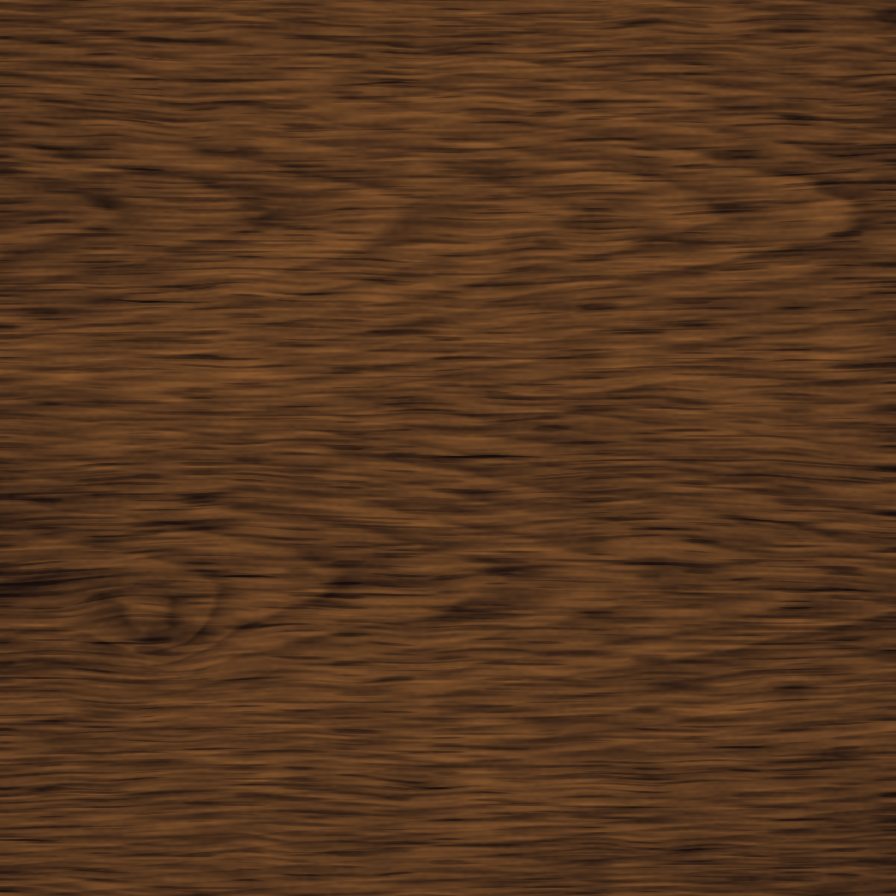
This texture is drawn by a WebGL 2 fragment shader. Its source:

```glsl
#version 300 es
precision highp float;
// Dark brown wood board: fine horizontal grain, pointed growth arches, a knot and hairline cracks.

uniform vec2 u_resolution;
out vec4 fragColor;

const vec3 DARK_BROWN = vec3(0.22, 0.138, 0.085);
const vec3 LIGHT_BROWN = vec3(0.44, 0.281, 0.15);
const vec2 KNOT_CENTER = vec2(0.17, 0.295);
const float RING_SPACING = 0.17;
const float UPPER_AXIS = 0.76;
const float LOWER_AXIS = 0.35;
const int CRACK_COUNT = 9;

float hash(vec2 p) {
    vec3 q = fract(p.xyx * 0.1031);
    q += dot(q, q.yzx + 33.33);
    return fract((q.x + q.y) * q.z);
}

// Value noise in 0..1
float noise(vec2 p) {
    vec2 cell = floor(p);
    vec2 f = fract(p);
    f = f * f * (3.0 - 2.0 * f);
    float low = mix(hash(cell), hash(cell + vec2(1, 0)), f.x);
    float high = mix(hash(cell + vec2(0, 1)), hash(cell + vec2(1, 1)), f.x);
    return mix(low, high, f.y);
}

// Noise centred on zero, with its own frequency and seed
float wave(vec2 p, vec2 frequency, float seed) {
    return noise(p * frequency + seed) - 0.5;
}

float smoothMin(float a, float b, float k) {
    float h = max(k - abs(a - b), 0.0) / k;
    return min(a, b) - 0.25 * k * h * h;
}

// Level field whose contours are arches pointing right along a horizontal axis
float archField(vec2 p, float axis) {
    float d = p.y - axis;
    return p.x + 2.6 * (length(vec2(d, 0.02)) - 0.02) + 18.0 * d * d;
}

// Soft bell around the knot
float knotFalloff(vec2 p, float radius) {
    vec2 d = (p - KNOT_CENTER) / (radius * vec2(1.35, 1.0));
    return exp(-dot(d, d));
}

// Dark late-wood bands: a quick rise, then a slow fade, darkest at the arch tips
float growthRings(vec2 p) {
    float field = smoothMin(archField(p, UPPER_AXIS), archField(p, LOWER_AXIS) - 0.08, 0.25);
    field += 0.09 * wave(p, vec2(3.0, 6.0), 11.0);
    field += 0.025 * wave(p, vec2(10.0, 30.0), 23.0);
    field += 0.045 * wave(p, vec2(15.0, 130.0), 37.0);
    field -= 0.3 * knotFalloff(p, 0.05);
    float phase = (field - 0.1) / RING_SPACING;
    float f = fract(phase);
    float axisGap = min(abs(p.y - UPPER_AXIS), abs(p.y - LOWER_AXIS));
    float strength = mix(0.75, 1.2, hash(vec2(floor(phase), 5.0)));
    strength *= mix(0.6, 1.15, exp(-axisGap * axisGap * 120.0));
    return strength * smoothstep(0.0, 0.22, f) * (1.0 - f) * (1.0 - f);
}

// Layered thin strands stretched along x
float grain(vec2 p) {
    float g = 0.17 * wave(p, vec2(4.0, 66.0), 3.0);
    g += 0.36 * wave(p, vec2(11.0, 150.0), 17.0);
    g += 0.66 * wave(p, vec2(17.0, 255.0), 41.0);
    g += 0.5 * wave(p, vec2(26.0, 350.0), 47.0);
    return g + 0.14 * wave(p, vec2(150.0, 330.0), 59.0);
}

// Short thin dark dashes between the strands
float pores(vec2 p) {
    float fine = smoothstep(0.66, 0.92, noise(p * vec2(18.0, 290.0) + 71.0));
    float long_ = smoothstep(0.72, 0.95, noise(p * vec2(9.0, 230.0) + 83.0));
    return max(fine, long_);
}

// Long hairline splits with tapered ends
float cracks(vec2 p, float pixel) {
    float dark = 0.0;
    for (int i = 0; i < CRACK_COUNT; i++) {
        float id = float(i);
        vec2 center = vec2(hash(vec2(id, 1.7)), hash(vec2(id, 8.3)));
        float halfLength = mix(0.03, 0.09, hash(vec2(id, 15.1)));
        vec2 d = p - center;
        d.y += 0.005 * wave(p, vec2(18.0, 3.0), id);
        float taper = max(1.0 - abs(d.x) / halfLength, 0.0);
        float width = 0.0006 * sqrt(taper);
        float line = 1.0 - smoothstep(width, width + pixel, abs(d.y));
        dark = max(dark, line * smoothstep(0.0, 0.6, taper));
    }
    return dark;
}

void main() {
    vec2 uv = gl_FragCoord.xy / u_resolution;
    float pixel = 1.0 / u_resolution.y;

    // Strands waver gently and bend around the knot
    vec2 strand = uv;
    strand.y += 0.012 * wave(uv, vec2(4.0, 9.0), 97.0);
    strand.y += 0.005 * wave(uv, vec2(15.0, 34.0), 113.0);
    strand.y -= 0.3 * (uv.y - KNOT_CENTER.y) * knotFalloff(uv, 0.06);

    // Tone 0 is dark brown, tone 1 is light brown
    float tone = 0.82 + grain(strand);
    tone += 0.2 * wave(uv, vec2(1.6, 8.0), 131.0);
    tone -= 0.45 * pores(strand);
    tone -= 0.75 * growthRings(uv);
    tone -= 0.45 * knotFalloff(uv, 0.02) * (0.6 + noise(uv * vec2(70.0, 110.0)));
    tone -= 0.6 * cracks(uv, pixel);

    // Darker toward the borders
    vec2 fromCenter = uv - vec2(0.48, 0.56);
    tone -= 0.7 * dot(fromCenter, fromCenter);

    vec3 color = mix(DARK_BROWN, LIGHT_BROWN, clamp(tone, -0.6, 1.35));
    fragColor = vec4(color, 1.0);
}
```
